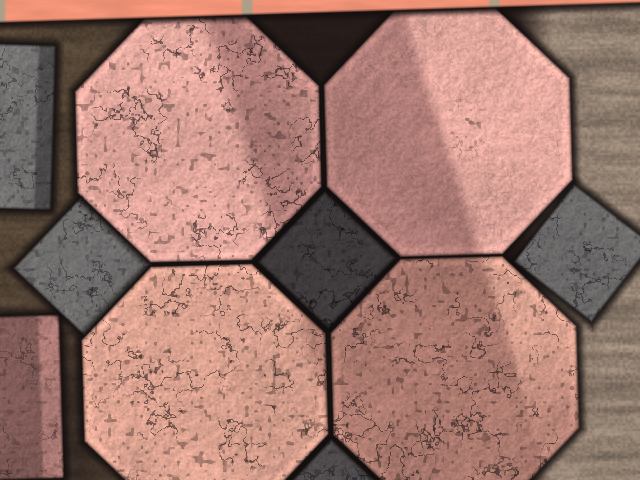
Write a WebGL 2 fragment shader that draws this pattern.

```glsl
#version 300 es
precision highp float;
// Weathered paving: two by two pink octagon slabs with charcoal squares set
// between them, on bare ground. A slightly turned lattice places the stones;
// noise adds pits and cracks, and a slanted band of shade crosses the scene.
uniform vec2 u_resolution;
out vec4 outColor;

const vec3 PINK_LIT = vec3(0.88, 0.65, 0.61);
const vec3 PINK_SHADE = vec3(0.68, 0.48, 0.46);
const vec3 CHARCOAL = vec3(0.25, 0.23, 0.24);
const vec3 PALE_GREY = vec3(0.43, 0.42, 0.42);
const vec3 SAND = vec3(0.58, 0.51, 0.45);
const vec3 DAMP_EARTH = vec3(0.33, 0.27, 0.21);
const vec3 GAP = vec3(0.07, 0.05, 0.05);
const vec3 BRICK = vec3(0.95, 0.58, 0.47);
const vec2 PITCH = vec2(0.521, 0.517);
const vec2 FIRST_SLAB = vec2(0.413, 0.710);
const float LATTICE_TURN = 0.027;

float hash(vec2 p) {
  vec3 h = fract(vec3(p.xyx) * 0.1031);
  h += dot(h, h.yzx + 33.33);
  return fract((h.x + h.y) * h.z);
}

float noise(vec2 p) {
  vec2 i = floor(p), f = fract(p);
  f = f * f * (3.0 - 2.0 * f);
  return mix(mix(hash(i), hash(i + vec2(1, 0)), f.x),
             mix(hash(i + vec2(0, 1)), hash(i + vec2(1, 1)), f.x), f.y);
}

float fbm(vec2 p) {
  float sum = 0.0, gain = 0.5;
  for (int k = 0; k < 4; k++) {
    sum += gain * noise(p);
    p = p * 2.03 + 17.0;
    gain *= 0.5;
  }
  return sum;
}

vec2 turn(vec2 p, float a) {
  return vec2(cos(a) * p.x + sin(a) * p.y, cos(a) * p.y - sin(a) * p.x);
}

float octagon(vec2 p, float r) {
  p = abs(p);
  return max(max(p.x, p.y), (p.x + p.y) * 0.7071) - r;
}

float box(vec2 p, vec2 halfSize) {
  vec2 d = abs(p) - halfSize;
  return length(max(d, 0.0)) + min(max(d.x, d.y), 0.0);
}

float cover(float d, float px) { return 1.0 - smoothstep(-px, px, d); }

// Cracks and small holes, 0 to 1
float pits(vec2 p, float wear) {
  float ridge = abs(fbm(p * 34.0) - 0.47);
  float crack = 1.0 - smoothstep(0.006, 0.03, ridge);
  float patches = smoothstep(0.4, 0.68, noise(p * 19.0 + 5.0));
  float holes = smoothstep(0.76, 0.88, noise(p * 105.0));
  return clamp((crack * patches + 0.55 * holes) * wear, 0.0, 1.0);
}

// Grain and side lit relief applied to a stone colour
vec3 roughen(vec3 color, vec2 p, float wear) {
  float relief = fbm(p * 65.0) - fbm((p + vec2(0.003, -0.003)) * 65.0);
  float grain = noise(p * 240.0) - 0.5;
  color *= 1.0 + 0.38 * relief + 0.13 * grain + 0.2 * (fbm(p * 7.0) - 0.47);
  return mix(color, color * 0.42, pits(p, wear));
}

// Paint a stone with a soft contact shadow and a dark arris
vec3 place(vec3 base, vec3 stone, float d, float px) {
  base = mix(GAP, base, 0.15 + 0.85 * smoothstep(0.0, 0.022, d));
  stone *= 1.0 - 0.4 * smoothstep(-0.006, 0.0, d);
  return mix(base, stone, cover(d, px));
}

void main() {
  float px = 1.0 / u_resolution.y;
  vec2 p = gl_FragCoord.xy * px;

  // Ground: streaked, sunny on the right, dark between the stones
  float streaks = fbm(p * vec2(7.0, 62.0));
  vec3 color = mix(DAMP_EARTH, SAND, smoothstep(1.02, 1.16, p.x));
  color *= 0.72 + 0.5 * streaks + 0.18 * (noise(p * 190.0) - 0.5);
  float between = smoothstep(0.2, 0.34, p.x) * (1.0 - smoothstep(1.06, 1.16, p.x));
  float lowLeft = (1.0 - smoothstep(0.16, 0.3, p.x)) * (1.0 - smoothstep(0.2, 0.42, p.y));
  color = mix(color, GAP * 1.6, max(0.85 * between, 0.5 * lowLeft));

  // Loose blocks at the left, each with a side face
  vec2 g = turn(p - vec2(0.035, 0.736), -0.03);
  vec3 grey = PALE_GREY * mix(1.05, 0.7, smoothstep(0.036, 0.046, g.x));
  color = place(color, roughen(grey, p, 0.6), box(g, vec2(0.071, 0.166)) - 0.005, px);
  vec2 r = turn(p - vec2(0.05, 0.172), 0.03);
  vec3 red = PINK_SHADE * mix(0.72, 0.98, smoothstep(0.03, 0.04, r.x));
  color = place(color, roughen(red, p, 0.5), box(r, vec2(0.073, 0.165)) - 0.005, px);

  // Charcoal squares at the corners of the lattice cells
  vec2 q = turn(p - FIRST_SLAB, LATTICE_TURN);
  vec2 corner = floor(q / PITCH);
  if (corner.y == -1.0 && abs(corner.x) < 1.5 || corner == vec2(0, -2)) {
    vec2 s = q - (corner + 0.5) * PITCH - vec2(0.013 * abs(corner.x), 0.0);
    s = abs(turn(s, 0.1 * step(0.5, corner.x)));
    float d = (s.x + s.y) * 0.7071 - 0.102;
    vec3 tone = mix(CHARCOAL, PALE_GREY, min(abs(corner.x) + 0.4 * step(corner.y, -1.5), 1.0));
    color = place(color, roughen(tone, p + 3.0, 0.65), d, px);
  }

  // Octagon slabs, varied in size, turn, tint and wear
  vec2 cell = clamp(floor(q / PITCH + 0.5), vec2(0, -1), vec2(1, 0));
  vec2 local = turn(q - cell * PITCH, 0.012 * (hash(cell + 9.0) - 0.5));
  float d = octagon(local, 0.254 + 0.002 * cell.x);
  float slant = p.x - 0.32 * (1.0 - p.y);
  float shade = smoothstep(0.39, 0.44, slant) * (1.0 - smoothstep(0.815, 0.85, slant));
  shade *= 1.0 - 0.35 * smoothstep(0.46, 0.6, slant) * (1.0 - cell.x);
  shade = max(shade, 0.75 * smoothstep(0.3, 0.1, p.y) * cell.x);
  vec3 slab = mix(PINK_LIT, PINK_SHADE, shade);
  slab *= mix(vec3(1.0), vec3(0.97, 0.97, 0.92), -cell.y);
  float smoothSlab = cell.x * (1.0 + cell.y);
  float centreCrack = exp(-700.0 * dot(local - vec2(0.04, 0.01), local - vec2(0.04, 0.01)));
  slab = roughen(slab, p + cell, mix(0.85, 0.15 + centreCrack, smoothSlab));
  float rim = smoothstep(-0.022, -0.014, d) * (1.0 - smoothstep(-0.01, -0.004, d));
  slab *= 1.0 + 0.09 * rim;
  color = place(color, slab, d, px);

  // Brick course along the top with pale joints
  float edge = 0.953 + 0.031 * p.x - p.y;
  float joint = abs(fract(p.x / 0.515 + 0.5) - 0.5) * 0.515;
  vec3 brick = BRICK * (0.92 + 0.16 * fbm(p * vec2(12.0, 60.0)));
  brick = mix(brick, vec3(0.68, 0.62, 0.53), cover(joint - 0.011, px * 2.0));
  color = place(color, brick, edge, px);

  outColor = vec4(clamp(color, 0.0, 1.0), 1.0);
}
```
